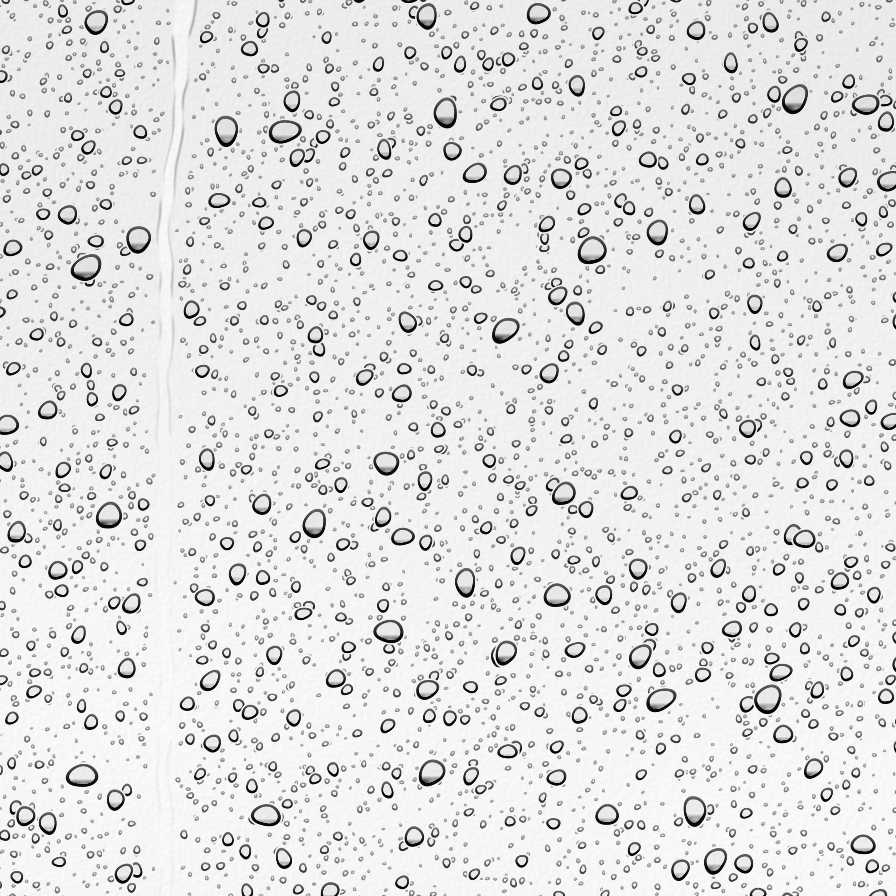
Write a three.js fragment shader that draws this texture.

```glsl
// Rain drops on a pale pane: six layers of jittered cells, from tiny beads
// to large drops, each drop a wobbly ellipse with a dark rim and a dark pool
// of refraction at its foot. A faint vertical water track runs down the left.

varying vec2 vUv;

const int LAYERS = 6;
const float EDGE = 0.0011;       // softness of every outline
const float INK_DARK = 0.97;     // darkest rim
const float INK_FAINT = 0.36;    // rim of the tiniest beads

float hash(vec2 cell, float seed) {
  vec3 p = fract(vec3(cell.xyx + seed * 7.31) * vec3(0.1031, 0.1030, 0.0973));
  p += dot(p, p.yzx + 33.33);
  return fract((p.x + p.y) * p.z);
}

mat2 rotation(float angle) {
  float c = cos(angle), s = sin(angle);
  return mat2(c, -s, s, c);
}

float valueNoise(vec2 p) {
  vec2 i = floor(p), f = fract(p);
  f = f * f * (3.0 - 2.0 * f);
  float low = mix(hash(i, 1.0), hash(i + vec2(1.0, 0.0), 1.0), f.x);
  float high = mix(hash(i + vec2(0.0, 1.0), 1.0), hash(i + 1.0, 1.0), f.x);
  return mix(low, high, f.y);
}

// Centre line of the water track at height y
float trackCentre(float y) {
  return 0.184 + 0.022 * smoothstep(0.7, 1.0, y)
       + 0.002 * sin(y * 31.0) + 0.0012 * sin(y * 83.0);
}

// Pale pane with fine grain, a little greyer towards the top
float paneTone(vec2 uv) {
  float grain = valueNoise(uv * 300.0) - valueNoise(uv * 300.0 + vec2(0.7, -0.7));
  float cloud = sin(uv.x * 5.0 + uv.y * 3.0) * sin(uv.y * 7.0 - uv.x * 2.0);
  return mix(0.966, 0.925, smoothstep(0.1, 1.0, uv.y)) + 0.022 * grain + 0.006 * cloud;
}

// Embossed relief of the track: bright body with broken grey sides
float trackRelief(vec2 uv) {
  float x = uv.x - trackCentre(uv.y);
  float width = 0.005 + 0.006 * smoothstep(0.9, 1.0, uv.y)
              + 0.003 * valueNoise(vec2(3.0, uv.y * 45.0));
  float side = 1.0 - smoothstep(0.0, 0.0028, abs(abs(x) - width));
  float body = 1.0 - smoothstep(width * 0.6, width, abs(x));
  float broken = smoothstep(0.3, 0.75, valueNoise(vec2(x * 90.0 + 9.0, uv.y * 38.0)));
  float strength = mix(0.15, 1.0, smoothstep(0.45, 0.8, uv.y));
  return strength * (0.035 * body - 0.22 * side * broken);
}

// Signed distance to a wobbly ellipse
float dropDistance(vec2 p, float radius, float stretch, float tilt, float phase) {
  vec2 q = rotation(tilt) * p / (radius * vec2(stretch, 1.0 / stretch));
  float angle = atan(q.y, q.x + 1e-6);
  float wobble = 1.0 + 0.05 * sin(angle * 2.0 + phase) + 0.045 * sin(angle * 3.0 + phase * 1.7);
  return (length(q) - wobble) * radius;
}

// Darkness of a drop: rim, pool at the foot and a glint inside the pool
float dropInk(vec2 p, float d, float radius, float poolDepth) {
  vec2 n = p / radius;
  float foot = clamp(-n.y, 0.0, 1.0);
  float halfRim = 0.0007 + radius * (0.055 + 0.04 * foot);
  float rim = 1.0 - smoothstep(halfRim - 0.5 * EDGE, halfRim + 0.6 * EDGE, abs(d + halfRim));
  rim *= clamp(0.88 - 0.25 * n.y, 0.0, 1.0);
  float inside = 1.0 - smoothstep(-EDGE, 0.0, d);
  float pool = inside * poolDepth * (1.0 - smoothstep(-0.72, -0.12, n.y));
  vec2 glintOffset = (n - vec2(0.1, -0.66)) * vec2(2.2, 4.5);
  pool *= 1.0 - 0.6 * exp(-dot(glintOffset, glintOffset));
  float strength = mix(INK_FAINT, INK_DARK, smoothstep(0.001, 0.0075, radius));
  return strength * max(max(rim, pool), 0.05 * inside);
}

// Paints one layer of scattered drops over the tone below it
float paintDrops(vec2 uv, float tone, float pane, float cells, float share, float seed) {
  mat2 turn = rotation(seed * 0.73 + 0.2);
  vec2 grid = turn * uv * cells + seed * 17.0 + 40.0;
  vec2 cell = floor(grid);
  vec2 jitter = vec2(hash(cell, seed + 1.0), hash(cell, seed + 2.0)) - 0.5;
  vec2 p = (grid - cell - 0.5 - jitter * 0.54) * turn / cells;
  vec2 centre = uv - p;

  float radius = 0.155 / cells * mix(0.72, 1.15, hash(cell, seed + 3.0));
  float patchiness = 0.12 * sin(centre.x * 13.0 + seed) * sin(centre.y * 11.0 + seed * 2.0);
  float present = step(hash(cell, seed + 4.0), share + patchiness);
  present *= step(0.012 + radius, abs(centre.x - trackCentre(centre.y)));

  float stretch = mix(1.02, 1.2, hash(cell, seed + 5.0));
  float tilt = mix(0.0, 1.9, hash(cell, seed + 6.0));
  float d = dropDistance(p, radius, stretch, tilt, 6.283 * hash(cell, seed + 7.0));
  float poolDepth = smoothstep(0.006, 0.013, radius) * mix(0.45, 1.0, hash(cell, seed + 8.0));
  float drop = pane * (1.0 - dropInk(p, d, radius, poolDepth));
  float cover = present * (1.0 - smoothstep(EDGE, 2.5 * EDGE, d));
  return mix(tone, drop, cover);
}

void main() {
  float pane = paneTone(vUv);
  float tone = pane + trackRelief(vUv);
  // Tiny beads first, large drops last
  for (int i = 0; i < LAYERS; i++) {
    float level = float(LAYERS - 1 - i);
    float cells = 11.0 * pow(1.45, level);
    float share = 0.36 + 0.13 * smoothstep(0.0, 1.0, level);
    tone = paintDrops(vUv, tone, pane, cells, share, level);
  }
  gl_FragColor = vec4(vec3(clamp(tone, 0.0, 1.0)), 1.0);
}
```
